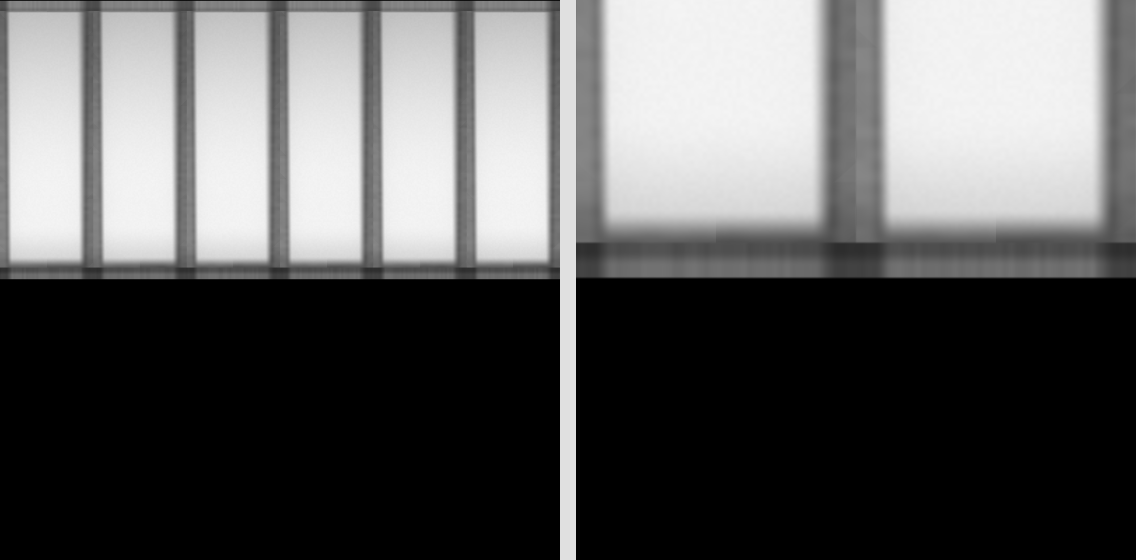
Left, the full canvas; right, a detail of the centre.
A three.js fragment shader for this pattern:

```glsl
// Row of six glowing frosted panes in a worn grey frame, above a black lower half.
varying vec2 vUv;

const float PANES = 6.0;          // repeats across
const float STRIP_BOTTOM = 0.5013;
const float EDGE = 0.002;         // edge smoothing, in canvas units
const float RAIL_LOW = 0.042;     // bottom rail, share of strip height
const float RAIL_HIGH = 0.961;    // where the top rail starts
const float POST_HALF = 0.068;    // half post width at the top, share of a cell
const float POST_TAPER = 0.022;   // extra half width at the bottom
const float PANE_PEAK = 0.95;
const float PANE_FALL = 0.20;     // loss of light toward the top
const float POST_LIGHT = 0.51;
const float POST_DARK = 0.45;
const float RAIL_TOP_TONE = 0.51;
const float RAIL_LOW_TONE = 0.43;
const float CHIP_ROWS = 12.0;
const float CHIP_DEPTH = 0.07;

float hash(vec2 p) {
  vec3 q = fract(vec3(p.xyx) * 0.1031);
  q += dot(q, q.yzx + 33.33);
  return fract((q.x + q.y) * q.z);
}

float noise(vec2 p) {
  vec2 i = floor(p);
  vec2 f = fract(p);
  f = f * f * (3.0 - 2.0 * f);
  return mix(mix(hash(i), hash(i + vec2(1.0, 0.0)), f.x),
             mix(hash(i + vec2(0.0, 1.0)), hash(i + 1.0), f.x), f.y);
}

// Backlit glass, brightest below the middle
float paneTone(float u, float h) {
  float rise = max(h - 0.33, 0.0) / 0.63;
  float tone = PANE_PEAK - PANE_FALL * pow(rise, 1.7);
  tone *= mix(0.86, 1.0, smoothstep(0.03, 0.20, h));
  tone *= 1.0 - 0.07 * pow(abs(2.0 * u - 1.0), 4.0);
  return tone + 0.014 * (noise(vUv * 400.0) - 0.5);
}

// Small triangular nicks along each side of the post seam
float chips(float across, float h, float sideId) {
  float row = h * CHIP_ROWS + hash(vec2(sideId, 7.0));
  float pick = hash(vec2(sideId, floor(row)));
  float y = fract(row);
  float inside = min(y, 0.32 * (1.0 - across) - y);
  return smoothstep(0.0, 0.04, inside) * step(0.45, pick) * (pick - 0.75);
}

// Upright post: a seam in its centre, shaded beside the glass
float postTone(float u, float h, float halfWidth, float cell) {
  float side = u - step(0.5, u);
  float across = abs(side) / halfWidth;
  float sideId = cell * 2.0 + step(0.0, side);
  float tone = mix(POST_DARK, POST_LIGHT, smoothstep(-0.006, 0.006, side));
  tone -= 0.08 * smoothstep(0.45, 1.1, across);
  tone *= mix(1.0, 0.79, smoothstep(0.35, 1.0, h));
  tone *= mix(0.82, 1.0, smoothstep(RAIL_LOW, 0.13, h));
  tone += 0.035 * (noise(vec2(sideId * 9.0 + across, h * 75.0)) - 0.5);
  return tone + CHIP_DEPTH * chips(across, h, sideId);
}

// Top and bottom rails, shaded beside the glass and grained along their height
float railTone(float x, float h) {
  float low = RAIL_LOW_TONE - 0.12 * smoothstep(0.014, 0.032, h);
  float high = RAIL_TOP_TONE - 0.08 * (1.0 - smoothstep(RAIL_HIGH, 0.978, h));
  float tone = mix(low, high, step(0.5, h));
  return tone + 0.035 * (noise(vec2(x * 45.0, h * 6.0)) - 0.5);
}

void main() {
  float x = vUv.x * PANES;
  float u = fract(x);
  float h = (vUv.y - STRIP_BOTTOM) / (1.0 - STRIP_BOTTOM);

  // Pane outline: crisp on the left, softly shadowed on the right
  float halfWidth = POST_HALF + POST_TAPER * (1.0 - h);
  float right = 1.0 - halfWidth;
  float soft = mix(0.07, 0.12, h);
  float glassX = smoothstep(halfWidth - 0.02, halfWidth + 0.045, u)
               * (1.0 - smoothstep(right - soft, right + 0.015, u));
  float glassY = smoothstep(RAIL_LOW - 0.004, RAIL_LOW + 0.04, h)
               * (1.0 - smoothstep(RAIL_HIGH - 0.009, RAIL_HIGH + 0.004, h));

  // Frame: rails darken where they cross the posts
  float post = postTone(u, h, halfWidth, floor(x));
  float rail = railTone(x, h) * mix(0.60, 1.0, glassX);
  float railMask = 1.0 - smoothstep(RAIL_LOW - EDGE, RAIL_LOW + EDGE, h)
                 + smoothstep(RAIL_HIGH - EDGE, RAIL_HIGH + EDGE, h);
  float frame = mix(post, rail, railMask);
  float tone = mix(frame, paneTone(u, h), glassX * glassY);

  // Black below the strip and a hairline along the top
  tone *= smoothstep(-EDGE, EDGE, h);
  tone *= 1.0 - 0.85 * smoothstep(0.9965, 0.9985, h);
  gl_FragColor = vec4(vec3(clamp(tone, 0.0, 1.0)), 1.0);
}
```
